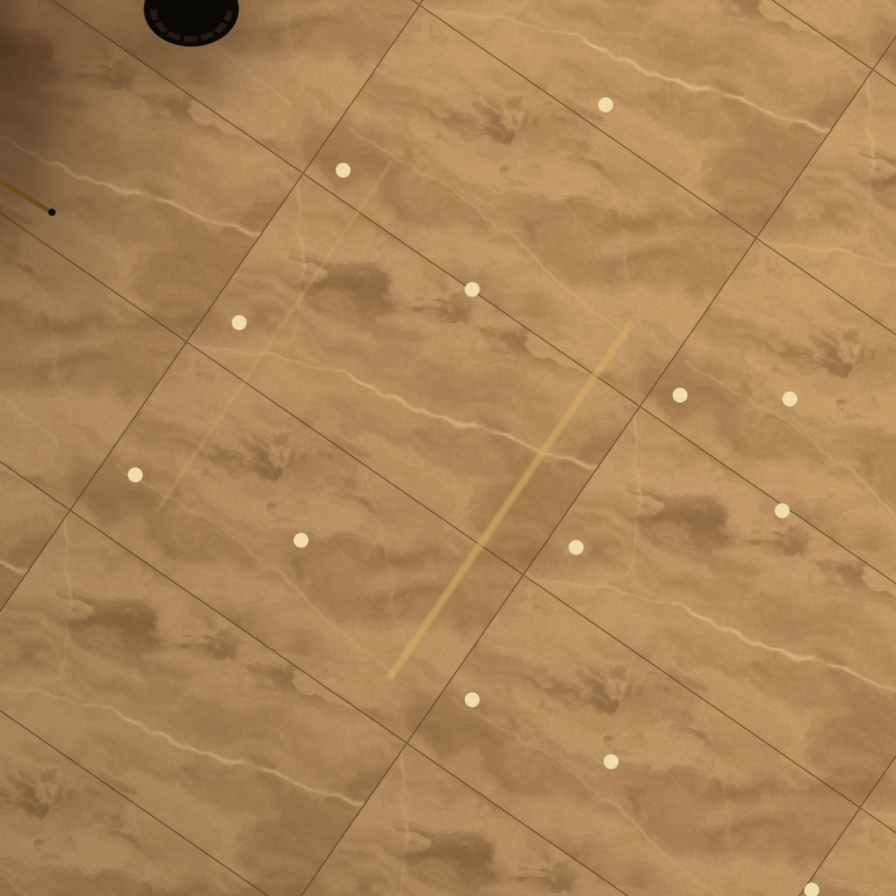
Reproduce this texture procedurally as a Shadertoy shader.

```glsl
// Tilted polished stone floor tiles with veins, lamp reflections and a shaded corner.

const float CELL = 0.457;                        // tile length; two tile rows make one cell
const vec2 CELL_ORIGIN = vec2(0.2083, 0.6185);   // a grout crossing
const vec2 ALONG = vec2(0.8223, -0.5690);        // direction of the long tile side
const float GROUT_HALF = 0.0007;
const float DOT_RADIUS = 0.0083;

const vec3 STONE_LIGHT = vec3(0.745, 0.585, 0.390);
const vec3 STONE_DEEP = vec3(0.595, 0.445, 0.275);
const vec3 SMUDGE = vec3(0.47, 0.335, 0.195);
const vec3 VEIN = vec3(0.84, 0.69, 0.48);
const vec3 GROUT = vec3(0.33, 0.22, 0.12);
const vec3 GLOW = vec3(0.94, 0.86, 0.67);
const vec3 STREAK = vec3(0.83, 0.67, 0.39);
const vec3 SHADE = vec3(0.24, 0.16, 0.095);
const vec3 BLACK = vec3(0.045, 0.035, 0.025);
const vec3 BRASS = vec3(0.43, 0.30, 0.10);

// Vein segments (start, end) in cell units, with their strengths
const int VEINS = 10;
const vec4 VEIN_SEGMENT[VEINS] = vec4[](
    vec4(0.00, 0.01, 0.35, 0.147), vec4(0.35, 0.147, 0.70, 0.228),
    vec4(0.70, 0.228, 0.99, 0.32), vec4(0.00, 0.497, 0.15, 0.31),
    vec4(0.15, 0.31, 0.21, 0.12), vec4(0.04, -0.356, 0.38, -0.32),
    vec4(0.38, -0.32, 0.88, -0.389), vec4(0.56, -0.03, 0.90, -0.338),
    vec4(0.34, -0.137, 0.76, -0.256), vec4(0.60, 0.21, 0.72, 0.06));
const float VEIN_STRENGTH[VEINS] = float[](
    0.6, 1.0, 0.85, 0.55, 0.45, 0.45, 0.55, 0.3, 0.22, 0.2);

float hash(vec2 p) {
    vec3 q = fract(p.xyx * 0.1031);
    q += dot(q, q.yzx + 33.33);
    return fract((q.x + q.y) * q.z);
}

float noise(vec2 p) {
    vec2 i = floor(p), f = fract(p);
    f = f * f * (3.0 - 2.0 * f);
    return mix(mix(hash(i), hash(i + vec2(1, 0)), f.x),
               mix(hash(i + vec2(0, 1)), hash(i + vec2(1, 1)), f.x), f.y);
}

float fbm(vec2 p) {
    float sum = 0.0, gain = 0.52;
    for (int i = 0; i < 5; i++) {
        sum += gain * noise(p);
        p = mat2(1.6, 1.2, -1.2, 1.6) * p + 7.3;
        gain *= 0.5;
    }
    return sum;
}

float segmentDistance(vec2 p, vec2 a, vec2 b) {
    vec2 d = b - a;
    return length(p - a - d * clamp(dot(p - a, d) / dot(d, d), 0.0, 1.0));
}

// Coverage of a shape from its signed distance
float cover(float d, float soft) { return 1.0 - smoothstep(-soft, soft, d); }

vec3 stone(vec2 p, float px) {
    vec2 grain = vec2(dot(p, vec2(0.95, 0.3)), dot(p, vec2(-0.3, 0.95)));
    vec2 warp = vec2(fbm(p * 7.0), fbm(p * 7.0 + 40.0)) - 0.5;
    float cloud = fbm(grain * vec2(3.0, 9.0) + 1.5 * warp + 20.0);
    vec3 col = mix(STONE_DEEP, STONE_LIGHT, smoothstep(0.12, 0.72, cloud));

    // Dark mottling: one band per cell, one blotch, and sparse flecks
    float fleck = smoothstep(0.48, 0.72, fbm(grain * vec2(11.0, 27.0) + 3.0 * warp + 60.0));
    float band = exp(-pow((grain.y - 0.26 + 0.1 * warp.x) / 0.045, 2.0));
    vec2 blotch = (grain - vec2(0.36, -0.24)) / vec2(0.24, 0.10);
    col = mix(col, SMUDGE, fleck * (0.12 + 0.38 * band + 0.5 * exp(-dot(blotch, blotch))));

    // Crooked veins of uneven strength, each with a faint halo
    vec2 bent = p + 0.05 * warp + 0.007 * (vec2(noise(p * 45.0), noise(p * 45.0 + 9.0)) - 0.5);
    float line = 0.0, halo = 0.0;
    for (int i = 0; i < VEINS; i++) {
        vec4 s = VEIN_SEGMENT[i];
        float strength = VEIN_STRENGTH[i];
        float d = segmentDistance(bent, s.xy, s.zw);
        line = max(line, strength * cover(d - 0.0045 * strength, 0.003 + px));
        halo = max(halo, strength * exp(-d * 55.0));
    }
    line *= 0.45 + 0.75 * noise(p * 22.0 + 5.0);
    col = mix(col, VEIN, clamp(0.75 * line + 0.16 * halo, 0.0, 1.0));
    return col * (0.98 + 0.04 * noise(p * 170.0));
}

float lampDots(vec2 uv, float px) {
    float d = min(length(uv - vec2(0.676, 0.883)),
              min(length(uv - vec2(0.8815, 0.5547)), length(uv - vec2(0.906, 0.0065))));
    for (int i = 0; i < 2; i++)
        for (int j = 0; j < 3; j++) {
            vec2 a = vec2(0.383, 0.810) + float(i) * vec2(0.376, -0.251) - float(j) * vec2(0.116, 0.170);
            vec2 b = vec2(0.527, 0.677) + float(i) * vec2(0.346, -0.247) - float(j) * vec2(0.191, 0.280);
            d = min(d, length(uv - a));
            if (j < 2) d = min(d, length(uv - b));
        }
    return cover(d - DOT_RADIUS, px);
}

void mainImage(out vec4 fragColor, in vec2 fragCoord) {
    vec2 uv = fragCoord / iResolution.y;
    float px = 1.0 / iResolution.y;

    // Tiles and grout
    vec2 rel = (uv - CELL_ORIGIN) / CELL;
    vec2 p = vec2(dot(rel, ALONG), dot(rel, vec2(-ALONG.y, ALONG.x)));
    vec3 col = stone(vec2(fract(p.x), fract(p.y + 0.5) - 0.5), px / CELL);
    vec2 joint = abs(fract(p * vec2(1, 2) + 0.5) - 0.5) * vec2(1.0, 0.5) * CELL;
    col = mix(col, GROUT, 0.65 * cover(min(joint.x, joint.y) - GROUT_HALF, px));

    // Broad light and the smeared shade at upper left
    col *= 0.93 + 0.12 * smoothstep(-0.2, 1.2, uv.x + 0.5 * uv.y - 0.2) - 0.12 * pow(length(uv - vec2(0.6, 0.6)), 3.0);
    vec2 s = (uv - vec2(-0.02, 0.89)) / vec2(0.13, 0.19);
    float shade = exp(-dot(s, s)) * (0.65 + 0.4 * noise(uv * vec2(28.0, 6.0)));
    s = (uv - vec2(0.21, 0.97)) / vec2(0.09, 0.07);
    col = mix(col, SHADE, min(0.85 * shade + 0.45 * exp(-dot(s, s)), 0.9));

    // Reflected light strips and lamps
    float wide = segmentDistance(uv, vec2(0.703, 0.638), vec2(0.436, 0.245));
    float thin = segmentDistance(uv, vec2(0.436, 0.818), vec2(0.176, 0.431));
    col = mix(col, STREAK, 0.6 * cover(wide - 0.004, 0.0015 + px) + 0.28 * cover(thin - 0.002, 0.0015 + px));
    col = mix(col, GLOW, lampDots(uv, px));

    // Brass rod with a dark tip, and a round slotted base
    col = mix(col, BRASS, cover(segmentDistance(uv, vec2(-0.02, 0.810), vec2(0.056, 0.764)) - 0.0028, px));
    col = mix(col, BLACK, cover(length(uv - vec2(0.058, 0.763)) - 0.004, px));
    vec2 b = (uv - vec2(0.2135, 0.990)) / vec2(0.053, 0.042);
    float r = length(b);
    col = mix(col, BLACK, cover((r - 1.0) * 0.042, px));
    float slot = cover(abs(r - 0.80) - 0.07, 0.03) * cover(abs(fract(atan(b.y, b.x) * 2.2) - 0.5) - 0.38, 0.05);
    col = mix(col, SHADE, 0.55 * slot * step(b.y, 0.0));

    fragColor = vec4(col, 1.0);
}
```
